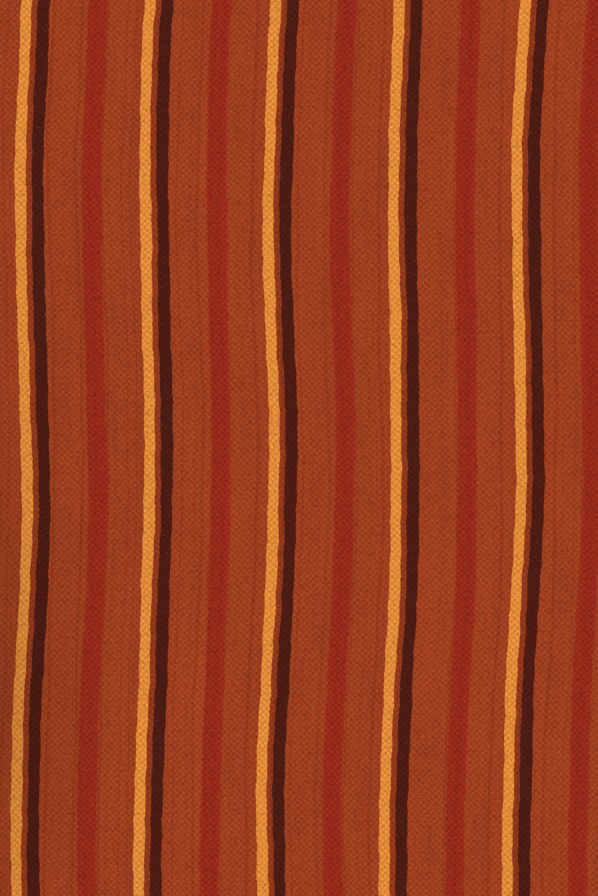
Reproduce this texture procedurally as a Shadertoy shader.

```glsl
const float TAU = 6.2831853;
const float PERIOD = 0.2074;       // stripe group width, canvas width = 1
const float FIRST_STRIPE = 0.040;

const vec3 RUST   = vec3(0.622, 0.250, 0.125);
const vec3 UMBER  = vec3(0.500, 0.185, 0.090);
const vec3 RED    = vec3(0.580, 0.160, 0.100);
const vec3 GOLD   = vec3(0.870, 0.540, 0.220);
const vec3 COCOA  = vec3(0.295, 0.110, 0.075);

vec2 hash2(vec2 p) {
    vec3 q = fract(p.xyx * vec3(0.1031, 0.1030, 0.0973));
    q += dot(q, q.yzx + 33.33);
    return fract((q.xx + q.yz) * q.zy);
}

// Distance to the nearest scattered point
float cellular(vec2 p) {
    vec2 cell = floor(p);
    float nearest = 2.0;
    for (int j = -1; j <= 1; j++)
        for (int i = -1; i <= 1; i++) {
            vec2 neighbour = cell + vec2(i, j);
            nearest = min(nearest, distance(p, neighbour + hash2(neighbour)));
        }
    return nearest;
}

// Layered sines, roughly -1 to 1
float waves(float x, float seed) {
    float sum = 0.0, amp = 0.5;
    for (int i = 0; i < 4; i++) {
        sum += amp * sin(x + seed);
        x *= 1.83;
        seed = seed * 1.7 + 2.1;
        amp *= 0.6;
    }
    return sum;
}

// Sideways sag of the cloth; down runs from 0 at the top to 1
float drape(float x, float down) {
    float sway = 0.0066 * cos(TAU * (down - 0.55) / 0.72);
    return sway - (0.009 + 0.018 * x) * (down - 0.3);
}

// Coverage of a stripe that repeats once per unit of phase
float stripe(float phase, float centre, float halfWidth, float blur) {
    float d = abs(fract(phase - centre + 0.5) - 0.5);
    return 1.0 - smoothstep(-blur, blur, d - halfWidth);
}

// Crossing threads with uneven spacing
float weave(vec2 p, float threads) {
    vec2 q = p * threads + 0.5 * vec2(waves(p.y * 31.0, 1.0), waves(p.x * 27.0, 4.0));
    return sin(q.x * TAU * 0.5) * sin(q.y * TAU * 0.5);
}

// Fine warp streaks that wander slowly along the cloth
float streaks(float x, float y) {
    float wander = 0.0035 * waves(y * 9.0 + x * 6.0, 2.0);
    float broad = waves((x + wander) * 150.0, 0.7);
    float fine = waves((x + wander) * 410.0, 3.1);
    return 0.55 * broad + 0.45 * fine;
}

void mainImage(out vec4 fragColor, in vec2 fragCoord) {
    vec2 p = fragCoord / iResolution.x;
    float down = 1.0 - fragCoord.y / iResolution.y;
    float clothX = p.x - drape(p.x, down);

    // Each group wavers a little on its own
    float phase = (clothX - FIRST_STRIPE) / PERIOD;
    float column = floor(phase + 0.2);
    float waver = 0.011 * waves(p.y * 8.0, column * 2.7);
    float fray = 0.005 * waves(p.y * 95.0, column * 1.9);
    float warp = phase + waver + fray;
    float blur = max(0.75 / iResolution.x, 0.0015) / PERIOD;

    // Ground with streaks and soft patches
    float streak = streaks(clothX, p.y);
    float patches = cellular(p * vec2(15.0, 6.0)) - 0.5;
    vec3 color = mix(RUST, UMBER, 0.55 * smoothstep(0.05, 0.75, streak));
    color *= 1.0 + 0.05 * streak + 0.05 * patches;

    // Stripes: red band, shaded gap, gold line, dark line
    float swell = 0.004 * waves(p.y * 13.0, column + 5.0);
    color = mix(color, RED * (1.0 + 0.05 * streak), 0.92 * stripe(warp, 0.575, 0.077 + swell, blur * 1.8));
    color = mix(color, UMBER, 0.45 * stripe(warp, 0.07, 0.045, blur * 1.5));
    color = mix(color, GOLD, stripe(warp, 0.0, 0.044 + swell, blur));
    color = mix(color, COCOA, stripe(warp, 0.139, 0.048 - swell, blur));

    // Threads, slubs and a few pale lint flecks
    float grain = cellular(p * vec2(170.0, 210.0)) - 0.45;
    float slub = cellular(p * vec2(28.0, 190.0)) - 0.45;
    float visible = smoothstep(120.0, 320.0, iResolution.x);
    color *= 1.0 + visible * (0.085 * weave(p, 190.0) - 0.16 * grain) - 0.06 * slub;
    float lint = 1.0 - smoothstep(0.02, 0.07, cellular(p * vec2(22.0, 60.0)));
    color = mix(color, GOLD, 0.14 * lint);

    // Slight darkening at the lower left
    color *= 1.0 - 0.15 * exp(-length(vec2(p.x * 14.0, (down - 0.78) * 5.0)));
    fragColor = vec4(clamp(color, 0.0, 1.0), 1.0);
}
```
